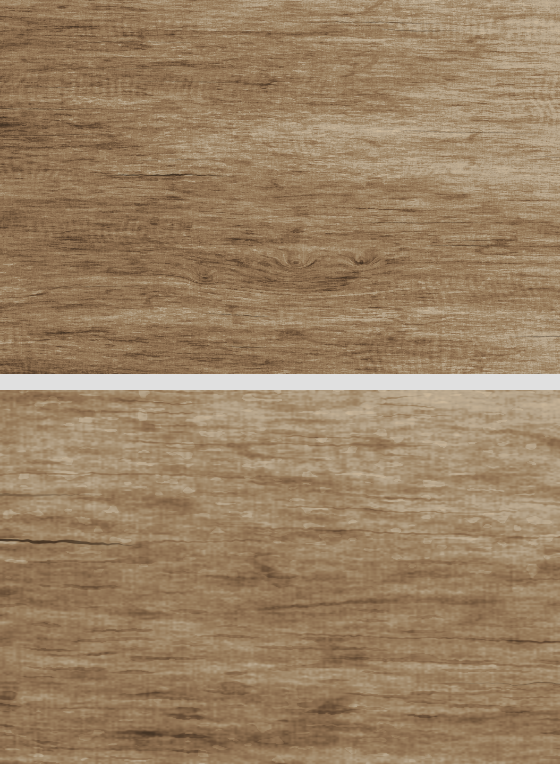
Top, the full canvas; bottom, a detail of the centre.
This texture is drawn by a Shadertoy shader. Its source:

```glsl
// Brown oak board: horizontal grain bent around a few knots, lit from the right.
// Stretched value noise is summed to one tone, which indexes a ramp of wood colours;
// saw ripples, hairlines, pores, pale flecks and tapered cracks are layered on top.

const vec3 WOOD[6] = vec3[6](
    vec3(.40, .30, .21), vec3(.48, .37, .26), vec3(.55, .43, .31),
    vec3(.60, .49, .36), vec3(.65, .56, .44), vec3(.71, .64, .54));
const vec3 CRACK_COLOUR = vec3(.20, .14, .09);
const vec2 KNOTS[3] = vec2[3](vec2(.545, .258), vec2(.79, .297), vec2(.967, .30));
const vec2 ARCH_CENTRE = vec2(.78, .25);
const vec2 ARCH_SIZE = vec2(.24, .075);
const vec2 KNOT_SIZE = vec2(.018, .011);
const float BASE_TONE = 3.08;
const float BAND = 1.65;
const float STREAK = .75;
const float FIBRE = .7;
const float THREAD = .7;
const float GRIT = .75;
const float WEAVE = .35;
const float RIPPLE = .45;
const float RIPPLE_PITCH = .021;
const float HAIRLINE = 1.3;
const float PORE = 1.3;
const float FLECK = 1.1;
const int CRACKS = 22;

float hash(vec2 p) {
    vec3 q = fract(p.xyx * .1031);
    q += dot(q, q.yzx + 33.33);
    return fract((q.x + q.y) * q.z);
}

// Value noise in -1..1
float noise(vec2 p) {
    vec2 i = floor(p), f = fract(p);
    f = f * f * (3. - 2. * f);
    float low = mix(hash(i), hash(i + vec2(1, 0)), f.x);
    float high = mix(hash(i + vec2(0, 1)), hash(i + vec2(1, 1)), f.x);
    return 2. * mix(low, high, f.y) - 1.;
}

float fbm(vec2 p) {
    float sum = 0., amp = .55;
    for (int i = 0; i < 4; i++) {
        sum += amp * noise(p);
        p = p * 2.03 + 17.3;
        amp *= .55;
    }
    return sum;
}

float bump(vec2 p, vec2 centre, vec2 size) {
    vec2 d = (p - centre) / size;
    return exp(-dot(d, d));
}

// Bends the straight grain: slow waves, rough edges, a broad arch and knot swirls
vec2 bendGrain(vec2 p) {
    float shift = .012 * noise(p * vec2(2., 5.)) + .002 * noise(p * vec2(9., 14.));
    shift += .0008 * noise(p * vec2(50., 45.)) + .0007 * noise(p * vec2(210., 190.));
    shift += .045 * bump(p, ARCH_CENTRE, ARCH_SIZE);
    for (int i = 0; i < 3; i++) shift += .024 * bump(p, KNOTS[i], KNOT_SIZE * 2.);
    return vec2(p.x, p.y + .015 * p.x + shift);
}

// Thin dark line along the zero crossings of a stretched noise
float hairline(vec2 p, float width) {
    return 1. - smoothstep(.25 * width, width, abs(noise(p)));
}

// Coverage of a thin tapered line
float crack(vec2 p, vec2 start, float len, float width, float px) {
    float u = (p.x - start.x) / len;
    float taper = clamp(4. * u * (1. - u), 0., 1.);
    float wander = .003 * fbm(vec2(p.x * 8., start.y * 91.));
    float d = abs(p.y - start.y - wander);
    float halfWidth = width * taper * (.8 + .4 * noise(vec2(p.x * 60., start.y * 37.)));
    return sqrt(taper) * (1. - smoothstep(halfWidth - px, halfWidth + px, d));
}

void mainImage(out vec4 fragColor, in vec2 fragCoord) {
    vec2 uv = fragCoord / iResolution.xy - .5;
    vec2 p = fragCoord / iResolution.y;
    float px = .6 / iResolution.y;
    vec2 g = bendGrain(p);

    // Soft light from the upper right
    float tone = BASE_TONE + 2.4 * uv.x + 1.1 * uv.y + 1.2 * uv.x * uv.y;

    // Grain from wide bands to fine fibres and surface grit
    tone += BAND * fbm(g * vec2(1.1, 12.));
    tone += STREAK * noise(g * vec2(3., 62.) + 40.) * (.7 + .4 * noise(g * vec2(3., 9.)));
    tone += FIBRE * noise(g * vec2(9., 135.) + 70.);
    tone += THREAD * noise(g * vec2(26., 240.) + 11.);
    tone += GRIT * noise(g * vec2(65., 480.) + 33.);
    tone += GRIT * .8 * noise(p * vec2(330., 620.) + 51.);
    tone += WEAVE * noise(p * vec2(420., 90.) + 23.);

    // Growth lines, strongest in the lower part around the arch
    float growth = .15 + bump(p, vec2(.6, .24), vec2(.5, .13));
    tone += .4 * growth * sin(g.y * 340. + 2.5 * noise(g * vec2(4., 20.)));

    // Upright saw ripples in patchy rows
    float rows = smoothstep(.0, .6, noise(p * vec2(2.6, 13.) + 5.));
    float phase = p.x / RIPPLE_PITCH + 1.3 * noise(p * vec2(7., 16.));
    tone += RIPPLE * rows * sin(6.2832 * phase) * (.7 + .6 * noise(p * vec2(30., 22.)));

    // Dark hairlines, long and short, in patches
    float longPatch = smoothstep(-.2, .5, noise(g * vec2(5., 26.) + 90.));
    float shortPatch = smoothstep(.0, .4, noise(g * vec2(14., 60.) + 190.));
    tone -= HAIRLINE * longPatch * hairline(g * vec2(3.5, 48.) + 160., .11);
    tone -= HAIRLINE * shortPatch * hairline(g * vec2(9., 110.) + 260., .2);

    // Dark pores and pale raised flecks
    float pores = smoothstep(.5, .65, noise(g * vec2(24., 260.) + 130.));
    tone -= PORE * pores * (.6 + .5 * noise(p * vec2(3., 8.) + 9.));
    float flecks = smoothstep(.55, .7, noise(g * vec2(75., 300.) + 210.));
    tone += FLECK * flecks * smoothstep(-.3, .4, noise(p * vec2(4., 9.) + 31.));

    // Knot eyes with a broken rim
    for (int i = 0; i < 3; i++) {
        float r = length((p - KNOTS[i]) / KNOT_SIZE) + .4 * noise(p * 90.);
        tone -= exp(-r * r) * (2.2 + 1.4 * cos(r * 6.));
    }

    // Ramp lookup, extended a little past both end colours
    vec3 colour = WOOD[0] * (1. + .16 * clamp(tone, -2., 0.));
    for (int i = 1; i < 6; i++)
        colour = mix(colour, WOOD[i], clamp(tone - float(i - 1), 0., 1.));
    colour *= 1. + .06 * clamp(tone - 5., 0., 2.);

    // One long crack, then scattered hairline cracks
    float cracks = crack(g, vec2(.25, .538), .38, .0021, px);
    for (int i = 0; i < CRACKS; i++) {
        vec2 seed = vec2(float(i) * 7. + 3., 19.);
        vec2 start = vec2(1.7 * hash(seed) - .25, hash(seed + 31.));
        float len = .12 + .4 * hash(seed + 57.);
        float depth = .3 + .5 * hash(seed + 83.);
        cracks = max(cracks, depth * crack(g, start, len, .0012, px));
    }
    fragColor = vec4(mix(colour, CRACK_COLOUR, .85 * cracks), 1.);
}
```
